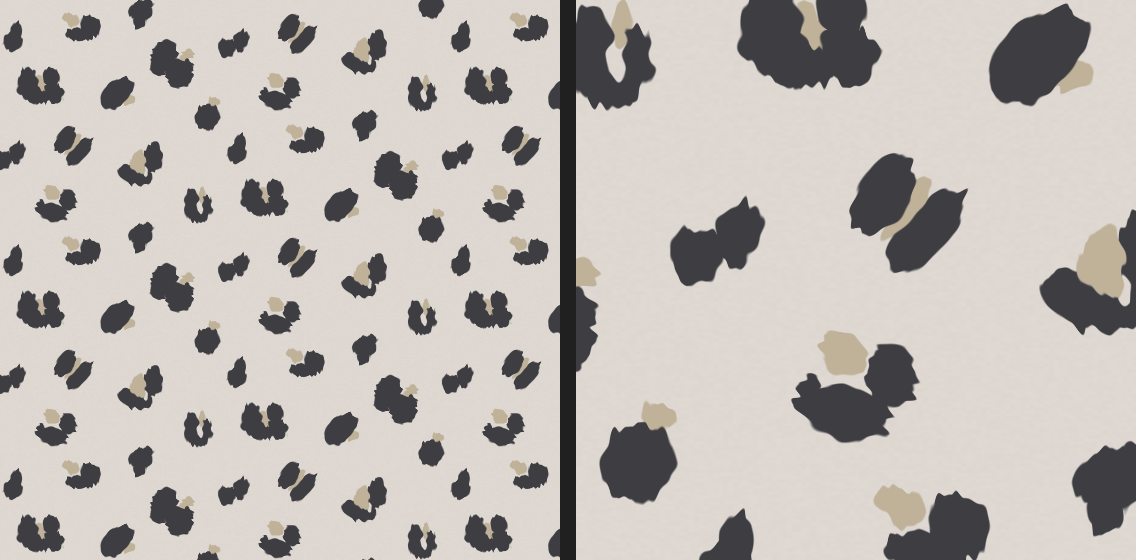
Left: the whole. Right: its middle third, enlarged.
Write a WebGL 1 fragment shader that draws this pattern.

```glsl
precision highp float;
// Scattered animal-print spots in charcoal and tan on a warm pale cloth.
// Twelve ragged spots, each a union of brushed ellipses, are wrapped onto
// a half-drop lattice. The canvas is 768 units wide, the repeat 307 units.

uniform vec2 u_resolution;

float hash(vec2 p) {
  p = fract(p * vec2(0.1031, 0.1173));
  p += dot(p, p.yx + 33.33);
  return fract((p.x + p.y) * p.x * 7.31);
}

float noise(vec2 p) {
  vec2 i = floor(p), f = fract(p);
  f = f * f * (3.0 - 2.0 * f);
  return mix(mix(hash(i), hash(i + vec2(1, 0)), f.x),
             mix(hash(i + vec2(0, 1)), hash(i + vec2(1, 1)), f.x), f.y);
}

// Approximate signed distance to an ellipse turned by an angle
float oval(vec2 p, float x, float y, float rx, float ry, float angle) {
  p -= vec2(x, y);
  float c = cos(angle), s = sin(angle);
  p = vec2(c * p.x + s * p.y, c * p.y - s * p.x);
  vec2 r = vec2(rx, ry);
  float k = length(p / r);
  return (k + 0.001) * (k - 1.0) / (length(p / (r * r)) + 0.0001);
}

// Offset from the nearest half-drop copy of a centre, frayed along a brush stroke
vec2 brushed(vec2 p, float x, float y, float strokeAngle) {
  vec2 d = p - vec2(x, y);
  float column = floor(d.x / 307.0 + 0.5);
  d -= column * vec2(307.0, 153.5);
  d.y = mod(d.y + 153.5, 307.0) - 153.5;
  vec2 seed = vec2(x, y) + 300.0;
  vec2 stroke = vec2(cos(strokeAngle), sin(strokeAngle));
  float across = dot(d, vec2(-stroke.y, stroke.x));
  float along = dot(d, stroke);
  vec2 wobble = vec2(noise(d * 0.14 + seed), noise(d * 0.14 + seed + 57.0)) - 0.5;
  float bristle = noise(vec2(across * 0.36, along * 0.05) + seed) - 0.5;
  return d + wobble * 4.5 + stroke * bristle * 5.5;
}

void add(inout float shape, float part) { shape = min(shape, part); }

void main() {
  float unit = 768.0 / u_resolution.x;
  vec2 p = vec2(gl_FragCoord.x, u_resolution.y - gl_FragCoord.y) * unit;
  float ink = 1000.0, tan1 = 1000.0;

  // Plain drop
  vec2 d = brushed(p, 18.0, 50.0, 1.9);
  add(ink, min(oval(d, -1.0, 6.0, 14.0, 14.0, 0.0), oval(d, 4.0, -7.0, 8.0, 14.0, 0.2)));

  // Plain square-shouldered blob
  d = brushed(p, 193.0, 19.0, 1.9);
  add(ink, min(oval(d, 0.0, -3.0, 16.0, 15.0, 0.0), oval(d, -2.0, 10.0, 9.0, 10.0, 0.0)));
  add(ink, oval(d, 10.0, -12.0, 6.0, 8.0, 0.0));

  // Plain notched blob
  d = brushed(p, 13.0, 214.5, 1.8);
  add(ink, min(oval(d, -9.0, 5.0, 12.0, 13.0, 0.0), oval(d, 10.0, -5.0, 10.0, 15.0, 0.2)));

  // Cup with a tan dab on its left
  d = brushed(p, 112.0, 38.0, 1.4);
  add(ink, min(oval(d, 12.0, -2.0, 14.0, 14.0, 0.0), oval(d, -4.0, 9.0, 18.0, 10.0, 0.1)));
  add(tan1, oval(d, -14.0, -11.0, 12.0, 8.0, 0.1));

  // Large double lobe
  d = brushed(p, 237.0, 88.0, 0.3);
  add(ink, min(oval(d, -10.0, -13.0, 18.0, 20.0, 0.0), oval(d, 8.0, 13.0, 18.0, 20.0, -0.3)));
  add(ink, min(oval(d, 20.0, 6.0, 8.0, 13.0, 0.0), oval(d, -18.0, 2.0, 11.0, 14.0, 0.0)));
  add(tan1, oval(d, 20.0, -12.0, 10.0, 7.0, -0.6));

  // Flower of lobes around a tan heart
  d = brushed(p, 55.0, 118.0, 1.6);
  add(ink, min(oval(d, -17.0, -3.0, 14.0, 22.0, 0.0), oval(d, 15.0, -12.0, 11.0, 15.0, 0.0)));
  add(ink, min(oval(d, 19.0, 11.0, 14.0, 14.0, 0.0), oval(d, -10.0, 11.0, 13.0, 11.0, 0.0)));
  add(ink, oval(d, 3.0, 16.0, 12.0, 9.0, 0.0));
  add(tan1, min(oval(d, 1.0, 1.0, 8.0, 9.0, 0.0), oval(d, 0.0, -7.0, 4.0, 7.0, 0.0)));

  // Slanted oval with a tan dab behind
  d = brushed(p, 158.0, 130.0, 2.2);
  add(ink, oval(d, 1.0, -2.0, 27.0, 17.0, -0.75));
  add(tan1, oval(d, 18.0, 8.0, 9.0, 8.0, 0.0));

  // Round blob with a tan tuft
  d = brushed(p, 284.0, 160.0, 1.6);
  add(ink, oval(d, 0.0, 1.0, 17.0, 17.0, 0.0));
  add(tan1, min(oval(d, 9.0, -19.0, 9.0, 6.0, 0.1), oval(d, 7.0, -13.0, 5.0, 9.0, 0.0)));

  // Two slanted halves around a tan stripe
  d = brushed(p, 100.0, 199.5, 2.3);
  add(ink, min(oval(d, -11.0, -8.0, 20.0, 12.0, -0.95), oval(d, 9.0, 9.0, 24.0, 10.0, -0.85)));
  add(tan1, oval(d, 1.0, -2.0, 19.0, 6.0, -0.9));

  // Open crescent holding a tan oval
  d = brushed(p, 193.0, 226.0, 1.2);
  float core = oval(d, -3.0, -4.0, 11.0, 16.0, 0.0);
  float crescent = min(oval(d, -13.0, 14.0, 18.0, 12.0, 0.5), oval(d, 17.0, -9.0, 13.0, 22.0, 0.0));
  crescent = min(crescent, oval(d, 2.0, 18.0, 14.0, 10.0, -0.3));
  add(ink, max(crescent, -min(core, oval(d, 6.0, 8.0, 4.0, 5.0, 0.0))));
  add(tan1, core);

  // Hooked bowl under a tan dab
  d = brushed(p, 78.0, 280.0, 0.4);
  add(ink, min(oval(d, 16.0, -5.0, 12.0, 15.0, 0.0), oval(d, -6.0, 11.0, 21.0, 12.0, 0.15)));
  add(ink, oval(d, -22.0, 2.0, 6.0, 8.0, 0.0));
  add(tan1, oval(d, -7.0, -15.0, 11.0, 10.0, 0.0));

  // Horseshoe with a tan tip in its slot
  d = brushed(p, 271.0, 281.0, 1.5);
  float shoe = min(oval(d, -9.0, -1.0, 10.0, 22.0, 0.1), oval(d, 11.0, 4.0, 9.0, 16.0, 0.0));
  shoe = min(shoe, oval(d, 0.0, 13.0, 14.0, 11.0, 0.0));
  add(ink, max(shoe, -oval(d, 4.0, -1.0, 4.0, 13.0, 0.0)));
  add(tan1, oval(d, 5.0, -14.0, 5.0, 10.0, 0.1));

  // Cloth with a faint grain, then tan, then charcoal
  float edge = 0.3 + 0.6 * unit;
  float grain = noise(p * vec2(0.45, 0.7)) - 0.5;
  vec3 color = vec3(0.87, 0.845, 0.82) + 0.014 * grain;
  color = mix(color, vec3(0.75, 0.70, 0.60), 1.0 - smoothstep(-edge, edge, tan1));
  color = mix(color, vec3(0.24, 0.24, 0.26), 1.0 - smoothstep(-edge, edge, ink));
  gl_FragColor = vec4(color, 1.0);
}
```
